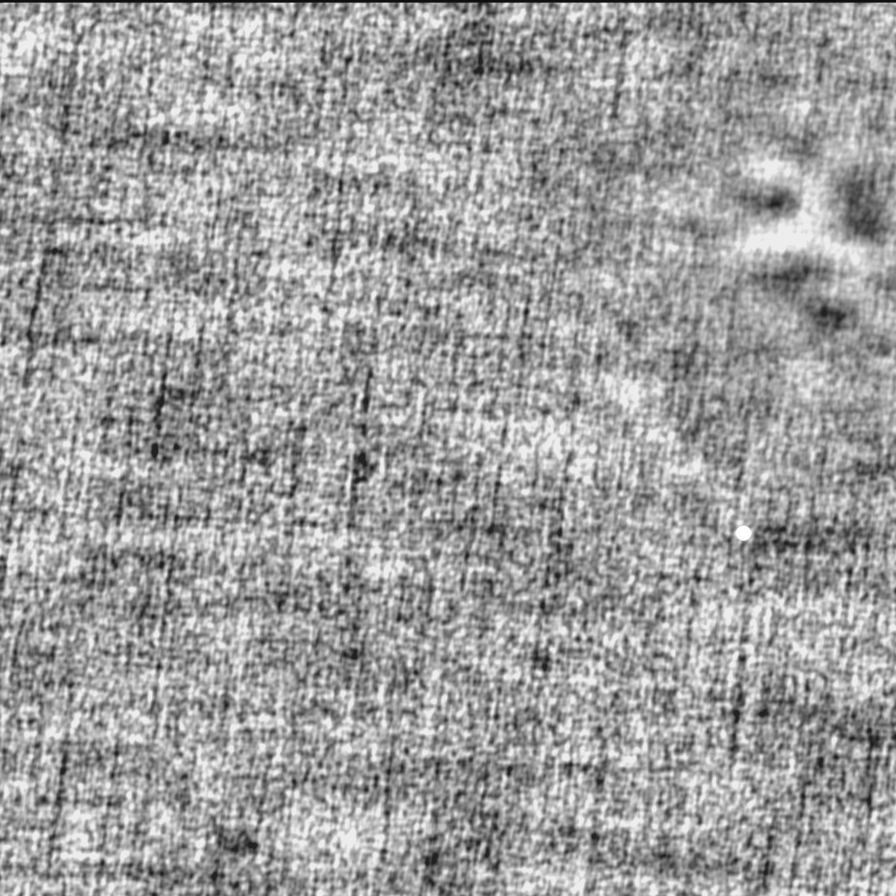
This texture is drawn by a Shadertoy shader. Its source:

```glsl
const vec2 LEAN = vec2(-0.13, 0.045);   // slant of the upright and level threads
const float BASE_GREY = 0.64;
const float DARKEST = 0.13;
const float LIGHTEST = 0.93;
const float BORDER_GREY = 0.06;

vec2 hash22(vec2 p) {
    vec3 a = fract(p.xyx * vec3(0.1031, 0.1030, 0.0973));
    a += dot(a, a.yzx + 33.33);
    return fract((a.xx + a.yz) * a.zy);
}

float cornerSlope(vec2 cell, vec2 offset) {
    float angle = 6.2832 * hash22(cell).x;
    return dot(vec2(cos(angle), sin(angle)), offset);
}

float gradientNoise(vec2 p) {
    vec2 i = floor(p), f = fract(p);
    vec2 u = f * f * f * (f * (f * 6.0 - 15.0) + 10.0);
    vec2 e = vec2(1.0, 0.0);
    float low = mix(cornerSlope(i, f), cornerSlope(i + e, f - e), u.x);
    float high = mix(cornerSlope(i + e.yx, f - e.yx), cornerSlope(i + 1.0, f - 1.0), u.x);
    return mix(low, high, u.y);
}

float segmentDistance(vec2 p, vec2 a, vec2 b) {
    vec2 ab = b - a;
    return length(p - a - ab * clamp(dot(p - a, ab) / dot(ab, ab), 0.0, 1.0));
}

// Soft elliptical window
float window(vec2 p, vec2 centre, vec2 radii) {
    vec2 d = (p - centre) / radii;
    return exp(-dot(d, d));
}

// Crossing short tall and short wide grains
float weave(vec2 q) {
    float tall = gradientNoise(q * vec2(150.0, 68.0));
    float wide = gradientNoise(q * vec2(72.0, 135.0) + 41.0);
    float fine = gradientNoise(q * vec2(190.0, 150.0) + 87.0);
    float rows = cos(6.2832 * (q.x * 88.0 + 0.8 * gradientNoise(q * vec2(9.0, 14.0))));
    float rowStrength = 0.5 + gradientNoise(q * 11.0 + 23.0);
    return 0.33 * tall + 0.30 * wide + 0.22 * fine + 0.055 * rows * rowStrength;
}

// Long threads in both directions
float threads(vec2 q) {
    float upright = gradientNoise(q * vec2(105.0, 7.0) + 13.0);
    float level = gradientNoise(q * vec2(4.0, 52.0) + 59.0);
    float broad = gradientNoise(q * vec2(3.0, 19.0) + 71.0);
    return 0.22 * upright + 0.20 * level + 0.13 * broad;
}

// Broken dark lines, one per jittered column
float streaks(vec2 q, float columns, float width, float seed) {
    float x = q.x * columns + 0.12 * gradientNoise(q * 7.0 + seed);
    float id = floor(x);
    float centre = mix(0.25, 0.75, hash22(vec2(id + 50.0, seed)).x);
    float d = abs(fract(x) - centre) / columns;
    float presence = smoothstep(-0.08, 0.32, gradientNoise(vec2(id * 7.37 + seed, q.y * 3.4)));
    float ragged = 0.75 + gradientNoise(q * vec2(60.0, 75.0) + seed);
    return (1.0 - smoothstep(0.2 * width, width, d)) * presence * ragged;
}

// Sparse ragged stains
float stains(vec2 p, float cells, float radius) {
    vec2 id = floor(p * cells);
    vec2 centre = (id + mix(vec2(0.3), vec2(0.7), hash22(id + 17.0))) / cells;
    vec2 chance = hash22(id + 131.0);
    float d = length((p - centre) * vec2(0.85, 1.1));
    d += 0.012 * gradientNoise(p * 65.0);
    float size = radius * mix(0.6, 1.2, chance.y);
    return step(0.76, chance.x) * (1.0 - smoothstep(0.3 * size, size, d));
}

void mainImage(out vec4 fragColor, in vec2 fragCoord) {
    vec2 p = fragCoord / iResolution.y;
    float pixel = 1.0 / iResolution.y;
    vec2 q = p + LEAN * p.yx;

    // Cloth, calmer toward the upper right
    float calm = window(p, vec2(0.93, 0.73), vec2(0.27, 0.25));
    float grey = BASE_GREY + weave(q) * mix(1.15, 0.5, calm);
    grey += threads(q) * mix(1.0, 0.4, calm);
    grey += 0.18 * gradientNoise(p * vec2(7.0, 9.0)) + 0.19 * gradientNoise(q * vec2(21.0, 30.0));

    // Dark lines and stains
    float lines = 0.26 * streaks(q, 13.0, 0.0065, 3.0) + 0.15 * streaks(q, 31.0, 0.004, 29.0);
    grey -= lines * mix(1.0, 0.35, calm);
    grey -= 0.14 * streaks(q.yx, 10.0, 0.006, 67.0);
    grey -= 0.28 * stains(p, 9.0, 0.019);

    // Strong light and dark patches
    float patches = window(p, vec2(0.91, 0.74), vec2(0.10, 0.13));
    grey += 0.95 * patches * gradientNoise(p * vec2(14.0, 24.0) + 5.0);

    // Pale trail ending in a bright spot beside a shadow
    vec2 spot = vec2(0.83, 0.405);
    float trail = segmentDistance(p, vec2(0.69, 0.58), spot) + 0.018 * gradientNoise(p * 30.0);
    grey += 0.16 * (1.0 - smoothstep(0.003, 0.026, trail));
    grey -= 0.20 * window(p, vec2(0.865, 0.393), vec2(0.035, 0.022));
    grey = clamp(grey, DARKEST, LIGHTEST);
    grey = mix(1.0, grey, smoothstep(-pixel, pixel, length(p - spot) - 0.0085));

    // Thin top border
    grey = mix(grey, BORDER_GREY, smoothstep(-pixel, pixel, p.y - 0.997));
    fragColor = vec4(vec3(grey), 1.0);
}
```
